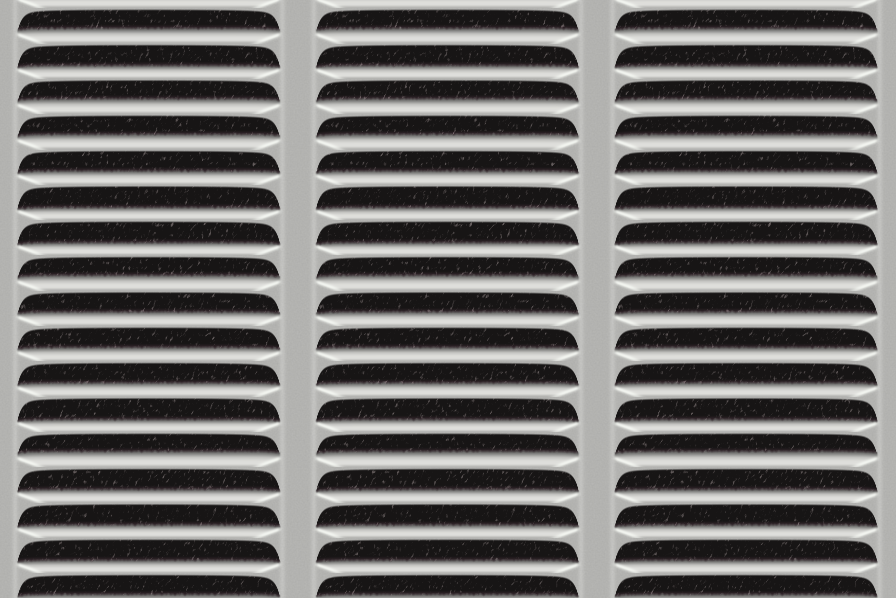
A Shadertoy shader for this texture:

```glsl
vec2 hash2(vec2 p) {
    vec3 q = fract(p.xyx * vec3(0.1031, 0.1030, 0.0973));
    q += dot(q, q.yzx + 33.33);
    return fract((q.xx + q.yz) * q.zy) * 2.0 - 1.0;
}

float gradientNoise(vec2 p) {
    vec2 i = floor(p), f = fract(p);
    vec2 u = f * f * (3.0 - 2.0 * f);
    vec2 k = vec2(0.0, 1.0);
    return mix(mix(dot(hash2(i), f), dot(hash2(i + k.yx), f - k.yx), u.x),
               mix(dot(hash2(i + k), f - k), dot(hash2(i + 1.0), f - 1.0), u.x), u.y);
}

void mainImage(out vec4 fragColor, in vec2 fragCoord) {
    // The canvas spans 768 x 512 units: 3 columns by about 17 louvres
    vec2 p = fragCoord / iResolution.xy * vec2(768.0, 512.0);
    float soft = max(512.0 / iResolution.y, 1.1);
    float pitch = 30.25;
    float x = mod(p.x, 256.0);
    float fall = 505.0 - p.y;
    float row = floor(fall / pitch);
    float depth = fall - row * pitch;
    float inset = 112.5 - abs(x - 127.5);
    float e = max(inset, 0.0);

    // Slot outline: arched top with drooping corners, slightly uneven bottom
    float top = 0.3 + 16.0 * exp(-e / 4.0) + 2.5 * exp(-e / 25.0);
    float bottom = 18.0 + 1.6 * hash2(vec2(row, 7.0)).x + 1.5 * exp(-e / 8.0);
    float ragged = gradientNoise(vec2(x * 0.35, row * 9.0)) * 1.5;
    float within = smoothstep(-soft, soft, inset);

    // Painted panel with fine grain
    vec3 panel = vec3(0.70, 0.70, 0.69) + 0.025 * gradientNoise(p * 0.7);
    panel += 0.06 * exp(-pow((inset + 2.0) / 2.5, 2.0));
    vec3 color = panel;

    // Bent lip, shaded from its dark root to a bright fold
    float t = clamp((depth - bottom) / (pitch - bottom), 0.0, 1.0);
    float shade = mix(0.42, 0.74, smoothstep(0.0, 0.4, t));
    shade += 0.13 * smoothstep(0.25, 0.65, t) - 0.17 * smoothstep(0.75, 1.0, t);
    float fold = 22.5 + 0.36 * e;
    float lip = within * smoothstep(bottom - 2.0, bottom, depth)
              * (1.0 - smoothstep(-1.0, 1.5, depth - fold));
    color = mix(color, vec3(shade) * vec3(1.0, 1.0, 0.985), lip);

    // Glint along the fold at both ends
    float glint = exp(-pow((depth - fold) / 1.9, 2.0))
                * smoothstep(-3.0, 3.0, inset) * (1.0 - smoothstep(12.0, 30.0, inset));
    color = mix(color, vec3(0.97, 0.98, 0.96), 0.85 * glint);

    // Dark interior with slanted flecks, shared by all columns
    vec2 fleck = vec2(x + depth * 0.4, depth + row * 41.0);
    float rough = gradientNoise(fleck * vec2(0.42, 0.23))
                + 0.5 * gradientNoise(fleck * vec2(0.8, 0.5) + 19.0);
    vec3 dark = vec3(0.09, 0.082, 0.082)
              + vec3(0.30, 0.28, 0.28) * smoothstep(0.12, 0.75, rough);
    dark += vec3(0.10, 0.06, 0.08) * smoothstep(bottom - 4.0, bottom, depth);
    float slot = within * smoothstep(0.0, 2.0 * soft, depth - top)
               * (1.0 - smoothstep(-1.6, 1.6, depth - bottom - ragged));
    color = mix(color, dark, slot);

    fragColor = vec4(color, 1.0);
}
```
